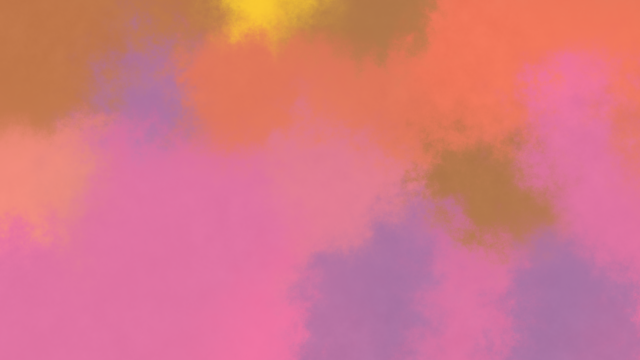
Write a Shadertoy shader that draws this background.

```glsl
// Soft clouds of warm pigment: jittered cells are blended by Gaussian weights,
// with their colours chosen by a low-discrepancy sequence and height.
// Broad noise bends the cells; grainy noise sprays some of their seams.
#define ROWS 3.4          // cells over the canvas height
#define SOFTNESS 5.2      // higher gives crisper seams
#define JITTER 0.5        // scatter of the cell centres
#define BEND 1.1          // broad distortion, in cells
#define FEATHER 0.47      // grainy distortion, in cells
#define MOTTLE 0.025      // faint brightness variation
#define PINK vec3(0.880, 0.450, 0.635)
#define SALMON vec3(0.890, 0.545, 0.490)
#define ORANGE vec3(0.885, 0.465, 0.355)
#define BROWN vec3(0.695, 0.465, 0.290)
#define PURPLE vec3(0.660, 0.450, 0.640)
#define YELLOW vec3(0.980, 0.790, 0.190)

// Integer hash giving two values from 0 to 1
vec2 hash2(vec2 cell) {
    uvec2 q = uvec2(ivec2(cell)) * uvec2(1597u, 3812u) + 7919u;
    q = q * 1664525u + 1013904223u;
    q.x += q.y * 1664525u;
    q.y += q.x * 1664525u;
    q ^= q >> 16u;
    q.x += q.y * 1664525u;
    q.y += q.x * 1664525u;
    q ^= q >> 16u;
    return vec2(q & 65535u) / 65535.0;
}

// Smooth two-channel value noise
vec2 noise2(vec2 p) {
    vec2 i = floor(p), f = fract(p);
    f = f * f * (3.0 - 2.0 * f);
    vec2 low = mix(hash2(i), hash2(i + vec2(1, 0)), f.x);
    vec2 high = mix(hash2(i + vec2(0, 1)), hash2(i + vec2(1, 1)), f.x);
    return mix(low, high, f.y);
}

// Layered noise centred on zero; gain sets the share of fine layers
vec2 fbm2(vec2 p, float gain) {
    vec2 sum = vec2(0.0);
    float amplitude = 0.5;
    for (int octave = 0; octave < 5; octave++) {
        sum += amplitude * (noise2(p) - 0.5);
        p = mat2(1.6, 1.2, -1.2, 1.6) * p + 17.3;
        amplitude *= gain;
    }
    return sum;
}

// Pinks gather below, oranges above, browns toward the upper left
vec3 cellColor(vec2 cell) {
    cell = vec2(max(cell.x, 0.0), clamp(cell.y, 0.0, 3.0));
    float pick = fract(dot(cell, vec2(0.7549, 0.5698)));
    if (cell.y < 1.5) {
        if (abs(pick - 0.28) < 0.02 || abs(pick - 0.785) < 0.015) return PURPLE;
        if (pick > 0.8) return mix(PINK, SALMON, 0.4);
        if (pick < 0.55 || pick > 0.7) return PINK;
        return pick < 0.58 ? SALMON : BROWN;
    }
    if (pick > 0.9) return cell.y > 2.5 ? BROWN : PINK;
    if (pick > 0.8) return PURPLE;
    if (pick < 0.8 - 0.3 * cell.x) return BROWN;
    return cell.y > 2.5 && pick < 0.23 ? YELLOW : ORANGE;
}

// Normalised blend of the surrounding cells
vec3 blendCells(vec2 p) {
    vec2 home = floor(p);
    vec3 sum = vec3(0.0);
    float total = 0.0;
    for (int y = -2; y <= 2; y++) {
        for (int x = -2; x <= 2; x++) {
            vec2 cell = home + vec2(x, y);
            vec2 center = cell + 0.5 + JITTER * (hash2(cell) - 0.5);
            vec2 offset = p - center;
            float weight = exp(-SOFTNESS * dot(offset, offset));
            sum += weight * cellColor(cell);
            total += weight;
        }
    }
    return sum / total;
}

void mainImage(out vec4 fragColor, in vec2 fragCoord) {
    vec2 p = fragCoord / iResolution.y;

    // Distort the cells at two scales, with patches of stronger grain
    vec2 broad = fbm2(p * 2.7 + 41.0, 0.45);
    vec2 grain = fbm2(p * 18.0 + 83.0, 0.7);
    float spray = mix(0.6, 1.2, smoothstep(0.25, 0.75, noise2(p * 3.1 + 29.0).x));
    vec3 color = blendCells(p * ROWS + BEND * broad + FEATHER * spray * grain);

    // Warm glows and faint pigment texture
    float glow = noise2(p * 2.3 + 5.0 + 0.2 * grain).x;
    color.r += 0.06 * smoothstep(0.55, 0.9, glow);
    color += MOTTLE * spray * grain.y;

    fragColor = vec4(clamp(color, 0.0, 1.0), 1.0);
}
```
